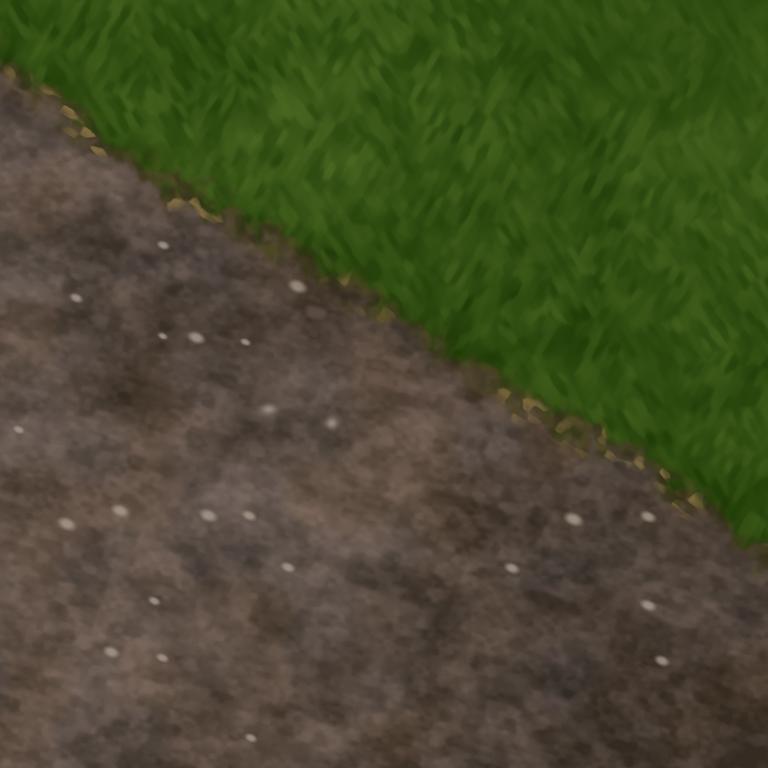
A three.js fragment shader for this texture:

```glsl
// Weathered earth path below a diagonal verge of short mown grass.
// Soft cellular noise gives the mottling, grit and blades; broad blots
// shade the ground, and a ragged olive fringe with straw joins the two.
#define EDGE_START 0.915
#define EDGE_SLOPE 0.64
#define EDGE_RAGGED 0.026
#define FRINGE_WIDTH 0.015
#define BLADE_SCALE vec2(105.0, 42.0)
#define BLADE_CONTRAST 0.85
#define GRIT_CONTRAST 0.48
#define PEBBLE_CELLS 17.0
#define PEBBLE_SHARE 0.11

varying vec2 vUv;

float hash(vec2 p) {
  vec3 q = fract(p.xyx * vec3(0.1031, 0.1030, 0.0973));
  q += dot(q, q.yzx + 33.33);
  return fract((q.x + q.y) * q.z);
}

vec2 hash2(vec2 p) {
  return vec2(hash(p), hash(p + 57.3));
}

// Cellular noise: cell values blended by distance to jittered centres.
float mottle(vec2 p) {
  vec2 cell = floor(p);
  float total = 0.0;
  float weights = 0.0001;
  for (int j = -1; j <= 1; j++) {
    for (int i = -1; i <= 1; i++) {
      vec2 id = cell + vec2(float(i), float(j));
      vec2 away = id + 0.2 + 0.6 * hash2(id) - p;
      float w = exp(-6.0 * dot(away, away));
      total += w * hash(id + 19.7);
      weights += w;
    }
  }
  return total / weights;
}

// Mottling centred on zero.
float vary(vec2 p) {
  return mottle(p) - 0.5;
}

vec2 turn(vec2 p, float a) {
  return mat2(cos(a), sin(a), -sin(a), cos(a)) * p;
}

float blot(vec2 p, vec2 centre, vec2 radius) {
  vec2 d = (p - centre) / radius;
  return exp(-dot(d, d));
}

// Distance to the verge, positive on the grass side.
float vergeDistance(vec2 p) {
  float bend = 0.018 * blot(p, vec2(0.85, p.y), vec2(0.07, 1.0))
             - 0.015 * blot(p, vec2(0.19, p.y), vec2(0.12, 1.0));
  float line = EDGE_START - EDGE_SLOPE * p.x + bend;
  return (p.y - line) / sqrt(1.0 + EDGE_SLOPE * EDGE_SLOPE);
}

// Sparse pale stones, at most one in each cell.
float pebbles(vec2 p) {
  vec2 q = p * PEBBLE_CELLS;
  vec2 id = floor(q);
  vec2 d = turn(fract(q) - 0.3 - 0.4 * hash2(id), 0.4) * vec2(0.75, 1.2);
  float radius = mix(0.08, 0.17, hash(id + 4.1));
  float present = step(1.0 - PEBBLE_SHARE, hash(id + 8.6));
  return present * (1.0 - smoothstep(radius * 0.3, radius * 1.3, length(d)));
}

vec3 pathColour(vec2 p) {
  vec2 q = turn(p, 0.3);
  float tone = 0.50 + 0.30 * vary(q * vec2(7.0, 10.0));
  tone += 0.42 * vary(q * vec2(19.0, 27.0) + 11.0);
  tone += GRIT_CONTRAST * vary(q * vec2(48.0, 66.0) + 31.0);
  tone += 0.28 * vary(q * vec2(110.0, 140.0));

  // Pale worn ground
  tone += 0.45 * blot(p, vec2(0.05, 0.77), vec2(0.10, 0.05));
  tone += 0.20 * blot(p, vec2(0.05, 0.50), vec2(0.09, 0.14));
  tone += 0.22 * blot(p, vec2(0.12, 0.20), vec2(0.25, 0.18));
  tone += 0.22 * blot(p, vec2(0.45, 0.34), vec2(0.20, 0.08));
  tone += 0.30 * blot(p, vec2(0.37, 0.50), vec2(0.09, 0.035));
  // Damp dark ground
  tone -= 0.30 * blot(p, vec2(0.10, 0.69), vec2(0.16, 0.035));
  tone -= 0.26 * blot(p, vec2(0.36, 0.59), vec2(0.20, 0.06));
  tone -= 0.28 * blot(p, vec2(0.15, 0.48), vec2(0.07, 0.05));
  tone -= 0.22 * blot(p, vec2(0.72, 0.34), vec2(0.14, 0.06));
  tone -= 0.45 * blot(p, vec2(0.92, 0.04), vec2(0.30, 0.18));

  vec3 earth = mix(vec3(0.24, 0.20, 0.165), vec3(0.43, 0.365, 0.325), clamp(tone, -0.2, 1.25));
  earth += vec3(0.012, 0.0, -0.012) * vary(p * 13.0) * 2.0;
  float stones = max(pebbles(p), blot(p, vec2(0.35, 0.467), vec2(0.011, 0.007)));
  stones = max(stones, blot(p, vec2(0.432, 0.449), vec2(0.008, 0.008)));
  return mix(earth, vec3(0.66, 0.61, 0.56), stones * 0.8);
}

vec3 grassColour(vec2 p, float d) {
  float left = mottle(turn(p, 0.5) * BLADE_SCALE);
  float right = mottle(turn(p, -0.55) * BLADE_SCALE + 43.0);
  float blades = mix(left, right, smoothstep(0.3, 0.7, mottle(p * 17.0))) - 0.5;
  float calm = mix(1.0, 0.6, smoothstep(0.5, 1.0, p.x) * smoothstep(0.5, 1.0, p.y));
  float tone = 0.58 + BLADE_CONTRAST * calm * blades + 0.40 * vary(p * 26.0);
  tone += 0.28 * vary(p * 6.0) + 0.15 * blot(p, vec2(0.40, 0.80), vec2(0.25, 0.10));
  tone -= 0.35 * (1.0 - smoothstep(0.0, 0.07, d));
  return mix(vec3(0.135, 0.25, 0.035), vec3(0.25, 0.365, 0.105), clamp(tone, -0.2, 1.4));
}

void main() {
  vec2 p = vUv;
  float d = vergeDistance(p);
  float ragged = d + EDGE_RAGGED * (vary(p * 38.0) + 0.6 * vary(p * 85.0));
  vec3 colour = mix(pathColour(p), grassColour(p, d), smoothstep(-0.007, 0.012, ragged));

  // Olive fringe, then clumps of dry straw along it
  float fringe = exp(-pow(ragged / FRINGE_WIDTH, 2.0));
  vec3 olive = vec3(0.25, 0.235, 0.11) * (0.75 + 0.5 * mottle(p * 75.0));
  colour = mix(colour, olive, 0.75 * fringe);
  float straw = smoothstep(0.58, 0.85, mottle(turn(p, 0.6) * vec2(55.0, 100.0)));
  straw *= smoothstep(0.35, 0.7, mottle(p * 14.0 + 5.0)) * exp(-pow((ragged + 0.006) / 0.014, 2.0));
  colour = mix(colour, vec3(0.56, 0.47, 0.27), 0.8 * straw);
  gl_FragColor = vec4(colour, 1.0);
}
```
